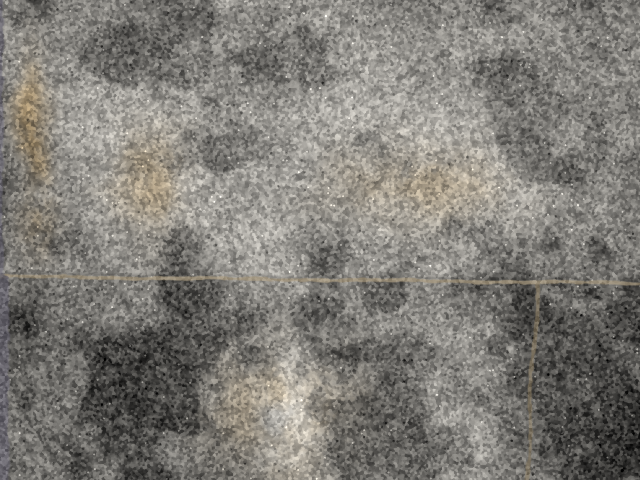
Write a Shadertoy shader that draws this texture.

```glsl
// Weathered stone slabs with pale mortar joints, dark lichen and ochre stains.
// Layered smooth cellular noise gives the clouds, ragged patches and grain;
// soft elliptical blobs steer where the patches gather.

vec3 hash3(vec2 cell) {
    vec3 h = fract(cell.xyx * vec3(0.1031, 0.1030, 0.0973));
    h += dot(h, h.yxz + 33.33);
    return fract((h.xxy + h.yzz) * h.zyx);
}

// Cellular noise: random cell values blended by distance to their points
float cells(vec2 p) {
    vec2 id = floor(p), f = p - id;
    vec2 sum = vec2(0.0);
    for (int y = -1; y <= 1; y++)
    for (int x = -1; x <= 1; x++) {
        vec2 o = vec2(x, y);
        vec3 h = hash3(id + o + 40.0);
        vec2 d = o + h.xy - f;
        sum += vec2(h.z, 1.0) * exp(-7.0 * dot(d, d));
    }
    return sum.x / sum.y;
}

float layers(vec2 p) {
    float sum = 0.0, amp = 0.46;
    for (int i = 0; i < 5; i++) {
        sum += amp * (cells(p) - 0.5);
        p = mat2(1.6, 1.2, -1.2, 1.6) * p + 17.3;
        amp *= 0.58;
    }
    return sum;
}

float blob(vec2 p, vec2 centre, vec2 radius) {
    vec2 q = (p - centre) / radius;
    return exp(-dot(q, q));
}

// Sparse round specks, one candidate per cell
float specks(vec2 p, float share) {
    vec3 h = hash3(floor(p) + 300.0);
    float d = length(fract(p) - 0.35 - 0.3 * h.xy);
    return step(1.0 - share, h.z) * (1.0 - smoothstep(0.15, 0.48, d));
}

void mainImage(out vec4 fragColor, in vec2 fragCoord) {
    vec2 p = fragCoord / iResolution.y;
    float px = 1.0 / iResolution.y;
    vec2 warp = 0.05 * vec2(cells(p * 9.0) - 0.5, cells(p * 9.0 + 31.0) - 0.5);
    vec2 q = p + warp;

    float jointY = 0.424 - 0.0105 * p.x + 0.0012 * sin(p.x * 17.0) + 0.0008 * sin(p.x * 61.0);
    float lower = 1.0 - smoothstep(-0.003, 0.003, p.y - jointY);
    float grain = cells(p * 185.0) - 0.5;
    float grit = cells(p * 75.0 + 9.0) - 0.5;

    // Broad tone: pale centre, washed streaks, darker corners
    float tone = 0.575 + 0.36 * layers(p * 3.0 + 5.0) - 0.045 * lower;
    tone += 0.10 * blob(q, vec2(0.92, 0.68), vec2(0.34, 0.22));
    tone += 0.06 * blob(q, vec2(0.25, 0.60), vec2(0.25, 0.14));
    tone += 0.17 * blob(q, vec2(0.62, 0.18), vec2(0.055, 0.16));
    tone += 0.18 * blob(q + vec2(0.4 * (p.y - 0.17), 0.0), vec2(0.93, 0.17), vec2(0.07, 0.17));
    vec2 c = p - vec2(0.667, 0.5);
    tone -= 0.15 * dot(c, c);

    // Dark lichen: centre and radius of each gathering place
    const vec4 gatherings[10] = vec4[10](
        vec4(0.42, 0.69, 0.14, 0.045), vec4(0.36, 0.88, 0.36, 0.07),
        vec4(1.04, 0.72, 0.028, 0.08), vec4(1.12, 0.64, 0.10, 0.035),
        vec4(0.67, 0.46, 0.10, 0.04),  vec4(0.65, 0.37, 0.08, 0.035),
        vec4(0.38, 0.18, 0.19, 0.18),  vec4(1.25, 0.13, 0.13, 0.20),
        vec4(0.80, 0.12, 0.10, 0.12),  vec4(1.02, 0.86, 0.035, 0.03));
    float gather = 0.0;
    for (int i = 0; i < 10; i++)
        gather = max(gather, blob(q, gatherings[i].xy, gatherings[i].zw));
    float growth = layers(p * 6.5) + 0.22 * gather + 0.03 * lower + 0.10 * grit;
    float lichen = smoothstep(0.10, 0.19, growth);
    float halo = smoothstep(-0.05, 0.16, growth);
    tone -= 0.13 * lichen + 0.05 * halo;

    // Grain, pits and mica glints
    tone += 0.27 * grain + 0.15 * grit;
    tone -= 0.16 * specks(p * 130.0, 0.025);
    tone += 0.28 * specks(p * 160.0 + 50.0, 0.008);
    vec3 color = tone * vec3(1.015, 1.0, 0.965);

    // Ochre stains
    float rust = 0.9 * blob(q, vec2(0.08, 0.74), vec2(0.035, 0.14))
               + 0.6 * blob(q, vec2(0.07, 0.54), vec2(0.035, 0.08))
               + 0.45 * blob(q, vec2(0.31, 0.62), vec2(0.08, 0.10))
               + 0.35 * blob(q, vec2(0.88, 0.61), vec2(0.18, 0.08))
               + 0.40 * blob(q, vec2(0.60, 0.13), vec2(0.16, 0.12));
    rust *= clamp(0.8 + 2.5 * layers(p * 8.0 + 60.0), 0.0, 1.3) * (1.0 - 0.5 * lichen);
    color *= mix(vec3(1.0), vec3(1.04, 0.91, 0.70), rust);

    // Mortar joints with a thin shaded lip
    float across = abs(p.y - jointY) + 0.003 * grit;
    float upright = abs(p.x - 1.097 - 0.055 * p.y - 0.004 * sin(p.y * 23.0)) + 0.004 * grit;
    float lip = exp(-pow((p.y - jointY - 0.006) / 0.003, 2.0));
    color *= 1.0 - 0.16 * lip * smoothstep(-0.2, 0.3, grit + 0.1);
    float bed = 1.0 - smoothstep(0.0035 - px, 0.0035 + px, across);
    float riser = lower * (1.0 - smoothstep(0.004 - px, 0.004 + px, upright));
    vec3 mortar = vec3(0.63, 0.58, 0.49) * (1.0 - 0.14 * dot(c, c)) + 0.15 * grain;
    color = mix(color, mortar - 0.09, 0.75 * riser);
    color = mix(color, mortar, 0.88 * bed);

    // Bluish shadowed margin at the left
    float margin = 1.0 - smoothstep(-0.003, 0.003, p.x - mix(0.006, 0.018, lower) + 0.006 * grit);
    color = mix(color, vec3(0.41, 0.40, 0.44) + 0.2 * grain, 0.8 * margin);

    fragColor = vec4(clamp(color, 0.0, 1.0), 1.0);
}
```
